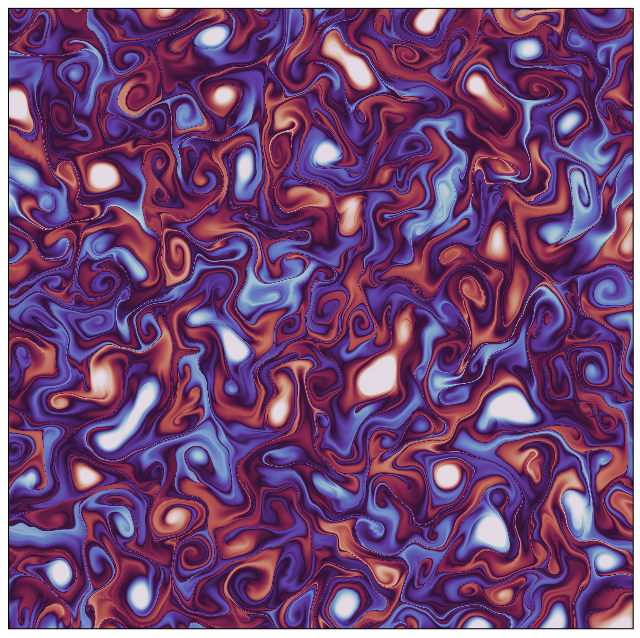
Reproduce this texture procedurally as a WebGL 2 fragment shader.

```glsl
#version 300 es
precision highp float;

uniform vec2 u_resolution;
out vec4 fragColor;

const float TAU = 6.2831853;

float hash(vec2 cell) {
    uvec2 k = uvec2(ivec2(cell) + 4096) * uvec2(1597u, 3181u);
    uint h = (k.x ^ (k.y << 7)) * 747797u;
    h = (h ^ (h >> 15)) * 277803u;
    h = (h ^ (h >> 13)) * 915731u;
    return float((h ^ (h >> 16)) & 65535u) / 65536.0;
}

// Unit gradient that turns at its own rate as time passes
vec2 gradient(vec2 cell, float time) {
    float h = hash(cell);
    float angle = TAU * h + time * (2.0 * fract(h * 37.0) - 1.0);
    return vec2(cos(angle), sin(angle));
}

// Gradient noise: value in x, derivatives in yz
vec3 noise(vec2 p, float time) {
    vec2 i = floor(p), f = p - i;
    vec2 u = f * f * f * (f * (f * 6.0 - 15.0) + 10.0);
    vec2 du = 30.0 * f * f * (f - 1.0) * (f - 1.0);
    vec2 ga = gradient(i, time);
    vec2 gb = gradient(i + vec2(1, 0), time);
    vec2 gc = gradient(i + vec2(0, 1), time);
    vec2 gd = gradient(i + vec2(1, 1), time);
    float a = dot(ga, f);
    float b = dot(gb, f - vec2(1, 0));
    float c = dot(gc, f - vec2(0, 1));
    float d = dot(gd, f - vec2(1, 1));
    float value = mix(mix(a, b, u.x), mix(c, d, u.x), u.y);
    vec2 slope = mix(mix(ga, gb, u.x), mix(gc, gd, u.x), u.y)
        + du * vec2(mix(b - a, d - c, u.y), mix(c - a, d - b, u.x));
    return vec3(value, slope);
}

// Stream function and its slope, with small eddies on large ones
vec3 stream(vec2 p, float time) {
    vec3 large = noise(p, time);
    vec3 small = noise(p * 1.9 + 31.4, time * 1.5);
    return large + 0.25 * small * vec3(1.0, 1.9, 1.9);
}

// Follows the flow back to where the fluid came from
vec2 traceBack(vec2 p, float duration) {
    const int STEPS = 16;
    float dt = duration / float(STEPS);
    for (int i = 0; i < STEPS; i++) {
        float time = float(i) * dt;
        vec2 slope = stream(p, time).yz;
        vec2 middle = p + 0.5 * dt * vec2(-slope.y, slope.x);
        slope = stream(middle, time + 0.5 * dt).yz;
        p += dt * vec2(-slope.y, slope.x);
    }
    return p;
}

// Stirred dye with bright vortex cores, signed by spin
float vorticity(vec2 p) {
    vec2 source = traceBack(p, 1.6);
    float dye = 1.3 * noise(source * 1.2 + 73.7, 0.0).x
        + 0.4 * noise(source * 2.3 + 17.3, 0.0).x;
    float psi = stream(p, 0.0).x;
    float core = smoothstep(0.3, 0.51, abs(psi));
    return mix(dye, 1.05 * sign(psi), core);
}

vec3 ramp(vec3 a, vec3 b, vec3 c, vec3 d, vec3 e, float t) {
    float s = clamp(t, 0.0, 1.0) * 4.0;
    vec3 color = mix(a, b, min(s, 1.0));
    color = mix(color, c, clamp(s - 1.0, 0.0, 1.0));
    color = mix(color, d, clamp(s - 2.0, 0.0, 1.0));
    return mix(color, e, clamp(s - 3.0, 0.0, 1.0));
}

// Dark at zero, through blue or red to pale at the extremes
vec3 spinColor(float w) {
    vec3 dark = vec3(0.19, 0.07, 0.21);
    vec3 pale = vec3(0.89, 0.85, 0.89);
    vec3 cool = ramp(dark, vec3(0.36, 0.21, 0.60), vec3(0.39, 0.47, 0.75),
        vec3(0.58, 0.72, 0.79), pale, -w);
    vec3 warm = ramp(dark, vec3(0.52, 0.14, 0.31), vec3(0.71, 0.34, 0.31),
        vec3(0.80, 0.62, 0.53), pale, w);
    return w < 0.0 ? cool : warm;
}

float boxDistance(vec2 p, vec2 halfSize) {
    vec2 d = abs(p) - halfSize;
    return length(max(d, 0.0)) + min(max(d.x, d.y), 0.0);
}

void main() {
    float pixel = 1.0 / u_resolution.y;
    vec2 aspect = vec2(u_resolution.x * pixel, 1.0);
    vec2 p = gl_FragCoord.xy * pixel;

    // Turn the lattice so that it does not line up with the frame
    vec2 flowPoint = 11.0 * mat2(0.8, 0.6, -0.6, 0.8) * p;
    vec3 color = spinColor(vorticity(flowPoint));

    // White margin and thin black frame
    float edge = boxDistance(p - vec2(0.5013, 0.5007) * aspect,
        vec2(0.488, 0.4863) * aspect);
    color = mix(color, vec3(1.0), smoothstep(-0.5 * pixel, 0.5 * pixel, edge));
    float line = 1.0 - smoothstep(-0.5 * pixel, 0.5 * pixel, abs(edge) - 0.0008);
    color = mix(color, vec3(0.0), line);
    fragColor = vec4(color, 1.0);
}
```
